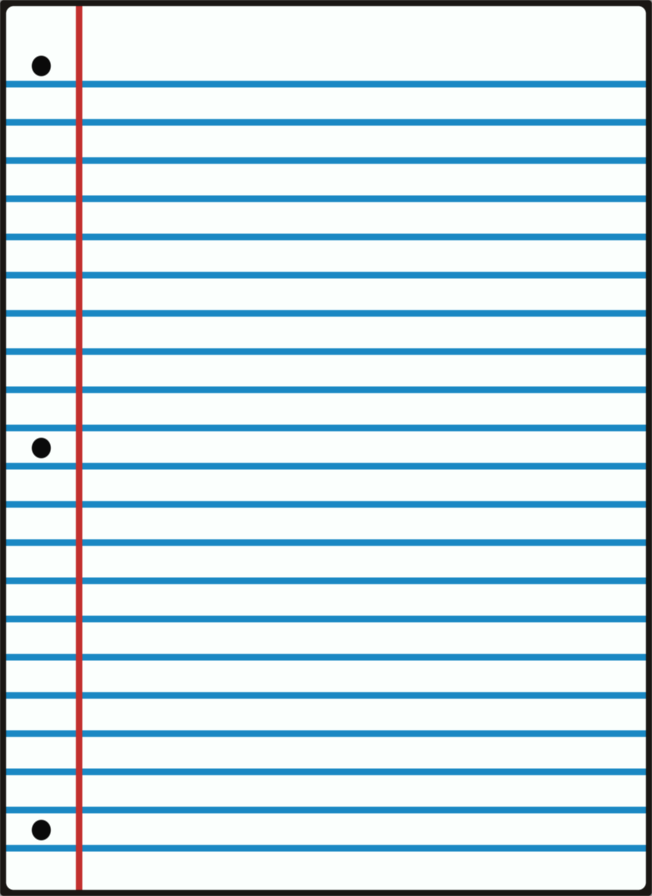
Write a WebGL 1 fragment shader that draws this pattern.

```glsl
precision highp float;
// A ruled notebook sheet: 21 evenly spaced blue rules, a red margin line and
// three punched holes, inside a dark frame with rounded corners.
// Every part is a signed distance turned into soft coverage, painted in layers.

uniform vec2 u_resolution;

// Lengths are fractions of the canvas height, measured from the top left.
const float RULE_COUNT = 21.0;
const float FIRST_RULE = 0.0939;
const float RULE_SPACING = 0.04264;
const float RULE_WIDTH = 0.0074;
const float MARGIN_X = 0.0883;
const float MARGIN_WIDTH = 0.0072;
const float HOLE_X = 0.0461;
const float HOLE_SPACING = 0.4264;
const vec2 HOLE_RADII = vec2(0.0106, 0.0114);
const float FRAME_WIDTH = 0.0068;
const float INNER_CORNER = 0.0085;
const float OUTER_CORNER = 0.0045;
const float EDGE_SOFTNESS = 0.0024;

const vec3 PAPER = vec3(0.985, 1.0, 0.993);
const vec3 RULE_BLUE = vec3(0.10, 0.535, 0.765);
const vec3 MARGIN_RED = vec3(0.76, 0.19, 0.18);
const vec3 HOLE_BLACK = vec3(0.04, 0.04, 0.04);
const vec3 FRAME_BLACK = vec3(0.10, 0.09, 0.08);
const vec3 OUTSIDE_GREY = vec3(0.62, 0.62, 0.61);

// Coverage of the region where the distance is negative.
float coverage(float dist) {
  float halfEdge = 0.5 * max(EDGE_SOFTNESS, 1.2 / u_resolution.y);
  return 1.0 - smoothstep(-halfEdge, halfEdge, dist);
}

float roundedBox(vec2 p, vec2 halfSize, float radius) {
  vec2 q = abs(p) - halfSize + radius;
  return length(max(q, 0.0)) + min(max(q.x, q.y), 0.0) - radius;
}

// Distance to the nearest of the horizontal rules.
float ruleDistance(float y) {
  float index = floor((y - FIRST_RULE) / RULE_SPACING + 0.5);
  index = clamp(index, 0.0, RULE_COUNT - 1.0);
  return abs(y - FIRST_RULE - index * RULE_SPACING) - 0.5 * RULE_WIDTH;
}

// Distance to the nearest of the three holes, centred on the sheet.
float holeDistance(vec2 p) {
  float row = clamp(floor((p.y - 0.5) / HOLE_SPACING + 0.5), -1.0, 1.0);
  vec2 offset = p - vec2(HOLE_X, 0.5 + row * HOLE_SPACING);
  return (length(offset / HOLE_RADII) - 1.0) * HOLE_RADII.x;
}

void main() {
  vec2 size = vec2(u_resolution.x / u_resolution.y, 1.0);
  vec2 p = gl_FragCoord.xy / u_resolution.y;
  p.y = 1.0 - p.y;
  vec2 centred = p - 0.5 * size;

  // Printed lines and holes on the paper
  vec3 color = mix(PAPER, RULE_BLUE, coverage(ruleDistance(p.y)));
  float marginDist = abs(p.x - MARGIN_X) - 0.5 * MARGIN_WIDTH;
  color = mix(color, MARGIN_RED, coverage(marginDist));
  color = mix(color, HOLE_BLACK, coverage(holeDistance(p)));

  // Frame, with its outer corners clipped
  float sheet = roundedBox(centred, 0.5 * size - FRAME_WIDTH, INNER_CORNER);
  color = mix(FRAME_BLACK, color, coverage(sheet));
  float card = roundedBox(centred, 0.5 * size, OUTER_CORNER);
  color = mix(OUTSIDE_GREY, color, coverage(card));

  gl_FragColor = vec4(color, 1.0);
}
```
